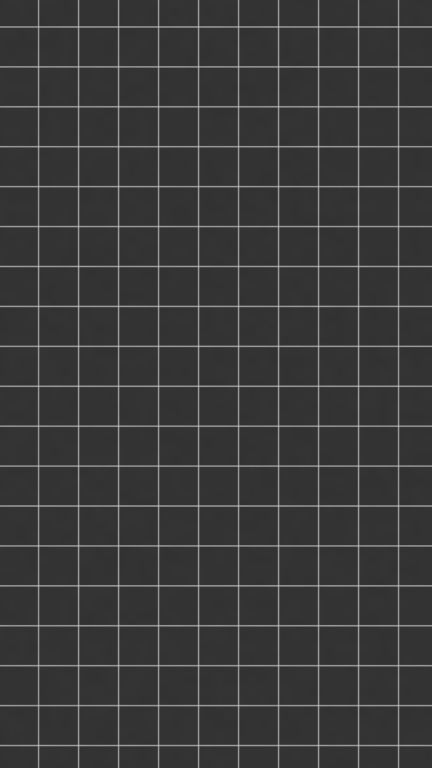
Give the GLSL for this pattern, as a Shadertoy shader.

```glsl
// Thin pale grid lines on a charcoal ground, slightly uneven in strength.
// Each axis repeats by rounding to its nearest line; line coverage is the
// difference of two softened edges, and noise adds a faint mottle.

const vec2 SPACING = vec2(0.05208, 0.05198);   // in canvas heights
const vec2 FIRST_LINE = vec2(0.05025, 0.02925);
const float LINE_WIDTH = 0.00133;
const vec3 GROUND = vec3(0.200);
const vec3 LINE = vec3(0.80);

float hash(vec2 p) {
    return fract(sin(dot(p, vec2(127.1, 311.7))) * 43758.5453);
}

float valueNoise(vec2 p) {
    vec2 cell = floor(p);
    vec2 f = fract(p);
    f = f * f * (3.0 - 2.0 * f);
    float low = mix(hash(cell), hash(cell + vec2(1.0, 0.0)), f.x);
    float high = mix(hash(cell + vec2(0.0, 1.0)), hash(cell + vec2(1.0)), f.x);
    return mix(low, high, f.y);
}

// Area of a band of the given width seen through a soft pixel filter
float bandCoverage(float dist, float width, float blur) {
    return smoothstep(-blur, blur, dist + 0.5 * width)
         - smoothstep(-blur, blur, dist - 0.5 * width);
}

// One family of parallel lines, each with its own strength
float lineFamily(float along, float across, float spacing, float first,
                 float blur, float seed) {
    float index = round((across - first) / spacing);
    float dist = across - first - index * spacing;
    float strength = 0.94 + 0.06 * hash(vec2(index, seed));
    strength += 0.06 * (valueNoise(vec2(along * 60.0, index + seed)) - 0.5);
    return strength * bandCoverage(dist, LINE_WIDTH, blur);
}

void mainImage(out vec4 fragColor, in vec2 fragCoord) {
    vec2 p = fragCoord / iResolution.y;
    float pixel = 1.0 / iResolution.y;

    // Two line families, joined where they cross
    float vertical = lineFamily(p.y, p.x, SPACING.x, FIRST_LINE.x, pixel, 3.0);
    float horizontal = lineFamily(p.x, p.y, SPACING.y, FIRST_LINE.y, pixel, 17.0);
    float grid = 1.0 - (1.0 - vertical) * (1.0 - horizontal);

    // Faint mottle on the ground
    float mottle = 0.008 * (valueNoise(p * 70.0) - 0.5);
    fragColor = vec4(mix(GROUND + mottle, LINE, grid), 1.0);
}
```
